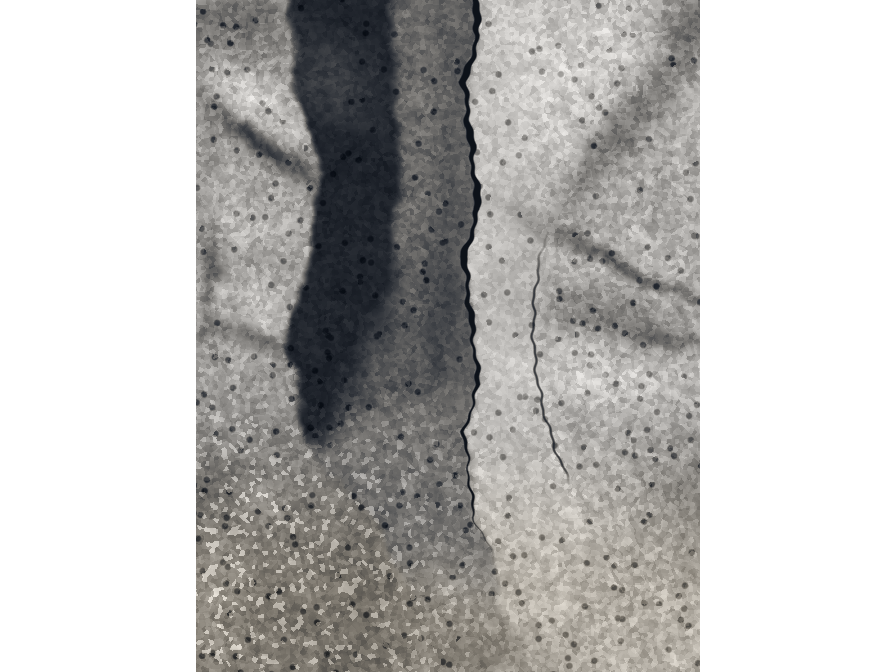
This texture is drawn by a Shadertoy shader. Its source:

```glsl
// Weathered grey rock slab with a deep shadowed hollow and two cracks, between white margins.

const float PANEL_WIDTH = 0.75;      // in canvas heights
const vec2 LIGHT_STEP = vec2(0.7, -0.7);
const float RELIEF_GAIN = 0.34;
const float GRAIN_GAIN = 0.27;
const float CORE_TONE = 0.14;
const float SHADE_TONE = 0.36;
const vec3 COOL_TINT = vec3(-0.018, 0.0, 0.030);
const vec3 WARM_TINT = vec3(0.008, 0.0, -0.012);
const vec3 EARTH_TINT = vec3(0.018, 0.004, -0.022);

vec2 hash2(vec2 p) {
    vec3 q = fract(p.xyx * vec3(0.1031, 0.1030, 0.0973));
    q += dot(q, q.yzx + 33.33);
    return fract((q.xx + q.yz) * q.zy);
}

// Cellular noise: x = squared distance to the nearest seed, y = that seed's random value
vec2 cells(vec2 p) {
    vec2 id = floor(p), f = fract(p), best = vec2(8.0, 0.0);
    for (int j = -1; j <= 1; j++)
    for (int i = -1; i <= 1; i++) {
        vec2 g = vec2(float(i), float(j));
        vec2 rnd = hash2(id + g + 64.0);
        vec2 r = g + rnd - f;
        float d = dot(r, r);
        if (d < best.x) best = vec2(d, fract(rnd.x * 7.3 + rnd.y * 3.7));
    }
    return best;
}

// Layered sines that bend every outline
vec2 wobble(vec2 p) {
    vec2 w = vec2(0.0);
    float amp = 0.5;
    for (int i = 0; i < 4; i++) {
        p = mat2(1.6, 1.2, -1.2, 1.6) * p + 1.7;
        w += amp * sin(p.yx + 1.3 * sin(p));
        amp *= 0.55;
    }
    return w;
}

// Lumpy height from rounded cells
float rockHeight(vec2 p) {
    float h = 0.0, amp = 0.5, freq = 11.0;
    for (int i = 0; i < 4; i++) {
        h -= amp * cells(p * freq + float(i) * 9.1).x;
        p = mat2(0.8, 0.6, -0.6, 0.8) * p;
        freq *= 2.1;
        amp *= 0.55;
    }
    return h;
}

float blob(vec2 p, vec2 centre, vec2 radius, float slant) {
    vec2 q = p - centre;
    q.y -= slant * q.x;
    q /= radius;
    return exp(-dot(q, q));
}

float mainCrackX(float d) {
    float t = fract((d - 0.052) / 0.26);
    float saw = t < 0.27 ? 1.0 - t / 0.27 : (t - 0.27) / 0.73;
    float jag = 0.002 * sin(d * 95.0) + 0.0014 * sin(d * 231.0 + 1.0);
    return 0.399 + 0.021 * saw + jag + 0.4 * max(d - 0.77, 0.0);
}

float sideCrackX(float d) {
    return 0.502 + (d - 0.486) * (d - 0.486) + 0.002 * sin(d * 110.0) + 0.001 * sin(d * 260.0);
}

float line(float dist, float width, float aa) {
    return 1.0 - smoothstep(width - aa, width + aa, abs(dist));
}

// Broad brightness of the sunlit stone; p.y runs downward
float litTone(vec2 p, float crackX) {
    float tone = mix(0.60, 0.68, smoothstep(-0.01, 0.01, p.x - crackX));
    float column = smoothstep(0.0, 0.01, p.x - crackX) * smoothstep(0.03, -0.01, p.x - sideCrackX(p.y));
    tone += 0.06 * column * smoothstep(0.9, 0.7, p.y);
    tone -= 0.15 * smoothstep(0.57, 0.74, p.y) * smoothstep(0.42, 0.25, p.x);
    // Left ledges
    tone += 0.19 * blob(p, vec2(0.09, 0.15), vec2(0.075, 0.045), 0.5);
    tone -= 0.40 * blob(p, vec2(0.095, 0.215), vec2(0.075, 0.018), 0.75);
    tone -= 0.17 * blob(p, vec2(0.05, 0.03), vec2(0.10, 0.055), 0.0);
    tone += 0.12 * blob(p, vec2(0.10, 0.34), vec2(0.07, 0.05), 0.2);
    tone += 0.13 * blob(p, vec2(0.09, 0.45), vec2(0.06, 0.04), 0.1);
    tone -= 0.22 * blob(p, vec2(0.02, 0.41), vec2(0.012, 0.08), -0.5);
    tone -= 0.19 * blob(p, vec2(0.08, 0.50), vec2(0.08, 0.015), 0.15);
    tone += 0.13 * blob(p, vec2(0.11, 0.74), vec2(0.045, 0.045), 0.0);
    tone += 0.10 * blob(p, vec2(0.04, 0.90), vec2(0.06, 0.10), 0.0);
    // Right slopes
    tone += 0.08 * blob(p, vec2(0.53, 0.10), vec2(0.10, 0.09), 0.0);
    tone -= 0.28 * blob(p, vec2(0.74, 0.02), vec2(0.05, 0.06), 0.0);
    tone -= 0.23 * blob(p, vec2(0.63, 0.20), vec2(0.10, 0.045), -1.1);
    tone -= 0.35 * blob(p, vec2(0.64, 0.395), vec2(0.13, 0.015), 0.45);
    tone -= 0.17 * blob(p, vec2(0.60, 0.465), vec2(0.10, 0.035), 0.15);
    tone -= 0.24 * blob(p, vec2(0.70, 0.51), vec2(0.08, 0.013), 0.2);
    tone += 0.10 * blob(p, vec2(0.61, 0.56), vec2(0.11, 0.045), 0.1);
    tone -= 0.16 * blob(p, vec2(0.74, 0.74), vec2(0.08, 0.09), 0.0);
    return tone - 0.09 * blob(p, vec2(0.40, 0.97), vec2(0.08, 0.06), 0.0);
}

void mainImage(out vec4 fragColor, in vec2 fragCoord) {
    float aa = 1.0 / iResolution.y;
    vec2 p = vec2((fragCoord.x - 0.5 * iResolution.x) * aa + 0.5 * PANEL_WIDTH, 1.0 - fragCoord.y * aa);
    vec2 bend = wobble(p * 13.0);
    vec2 w = p + 0.013 * bend;
    float crackX = mainCrackX(p.y);
    float tone = litTone(w, crackX);

    // Half shade falls between the hollow and the main crack
    float leftX = 0.157 + 0.018 * sin((w.y - 0.155) * 12.57) + 0.70 * max(w.y - 0.66, 0.0);
    float shade = smoothstep(-0.008, 0.012, w.x - leftX) * smoothstep(0.007, -0.007, p.x - crackX);
    shade *= 1.0 - smoothstep(0.77, 0.94, w.y);
    float shadeTone = SHADE_TONE + 0.09 * smoothstep(0.56, 0.62, w.y);
    shadeTone += 0.07 * blob(w, vec2(0.33, 0.18), vec2(0.035, 0.25), 0.0);
    shadeTone -= 0.10 * blob(w, vec2(0.365, 0.46), vec2(0.035, 0.13), 0.0);
    tone = mix(tone, shadeTone, shade);

    // Dark core of the hollow
    float rightX = 0.30 - 0.38 * max(w.y - 0.42, 0.0);
    float soft = mix(0.010, 0.045, smoothstep(0.35, 0.6, w.y));
    float core = smoothstep(-0.006, 0.010, w.x - leftX) * smoothstep(soft, -soft, w.x - rightX);
    core *= 1.0 - smoothstep(0.63, 0.72, w.y);
    float coreTone = CORE_TONE + 0.10 * blob(w, vec2(0.20, 0.11), vec2(0.07, 0.06), 0.4);
    tone = mix(tone, coreTone, core);

    // Relief, grain and pits, muted in the dark
    float contrast = mix(0.25, 1.0, smoothstep(0.08, 0.6, tone));
    float calm = 1.0 - 0.45 * blob(p, vec2(0.46, 0.42), vec2(0.06, 0.45), 0.0);
    vec2 r = p + 0.006 * bend;
    float relief = rockHeight(r) - rockHeight(r + 0.006 * LIGHT_STEP);
    vec2 grain = cells(p * 150.0), pits = cells(p * 62.0 + 5.0);
    float speck = 0.6 * (grain.y - 0.5) + 0.4 * (cells(p * 78.0).y - 0.5);
    tone += contrast * calm * (RELIEF_GAIN * relief + GRAIN_GAIN * speck + 0.03 * bend.x);
    tone -= 0.28 * contrast * step(0.88, pits.y) * smoothstep(0.14, 0.03, pits.x);
    tone += 0.20 * contrast * step(0.86, grain.y) * smoothstep(0.5, 0.8, p.y) * smoothstep(0.5, 0.2, p.x);

    // Cracks
    float width = mix(0.0042, 0.0014, smoothstep(0.3, 0.8, p.y)) * (1.0 + 0.35 * sin(p.y * 70.0));
    float mainCrack = line(p.x - crackX, width, aa) * (1.0 - smoothstep(0.74, 0.86, p.y));
    float sideCrack = line(p.x - sideCrackX(p.y), 0.0018, aa);
    sideCrack *= smoothstep(0.32, 0.44, p.y) * (1.0 - smoothstep(0.69, 0.73, p.y));
    tone = mix(tone, 0.07, max(mainCrack, 0.75 * sideCrack));

    tone = clamp(tone, 0.05, 0.92);
    vec3 stone = tone + mix(COOL_TINT, WARM_TINT, smoothstep(0.12, 0.5, tone));
    stone += EARTH_TINT * smoothstep(0.6, 0.9, p.y) * (1.0 - shade);
    float edge = abs(p.x - 0.5 * PANEL_WIDTH) - 0.5 * PANEL_WIDTH;
    fragColor = vec4(mix(stone, vec3(1.0), smoothstep(-0.5 * aa, 0.5 * aa, edge)), 1.0);
}
```
